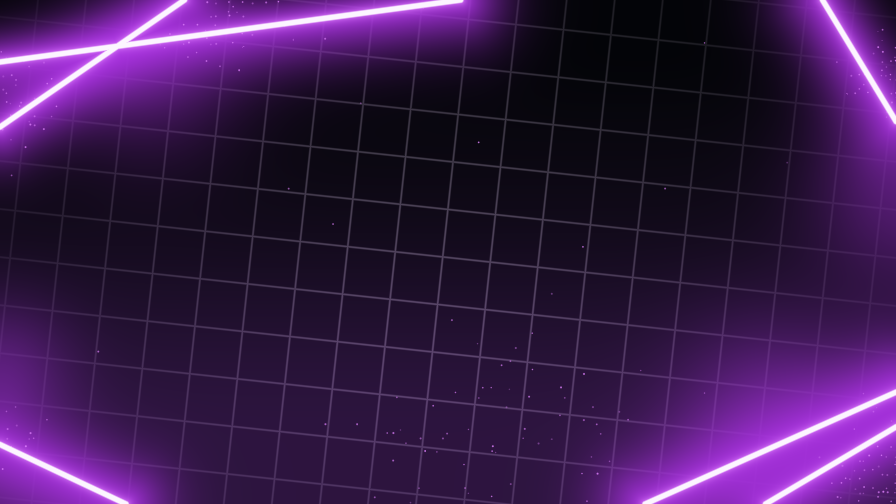
This background is drawn by a Shadertoy shader. Its source:

```glsl
// Neon violet beams in the corners over a tilted grid on a dark purple gradient.

// Layout is in canvas heights, x from 0 to ASPECT, y from 0 to 1
const float ASPECT = 16.0 / 9.0;

const vec3 NIGHT = vec3(0.012, 0.016, 0.030);
const vec3 DUSK = vec3(0.048, 0.032, 0.075);
const vec3 PLUM = vec3(0.175, 0.080, 0.245);
const vec3 NEON = vec3(0.66, 0.19, 0.88);
const vec3 HALO = vec3(0.87, 0.50, 0.99);
const vec3 CORE = vec3(0.99, 0.96, 1.00);
const vec3 GRID_TINT = vec3(0.24, 0.225, 0.25);

const vec2 GRID_AXIS = vec2(0.9942, -0.1076);
const vec2 GRID_ORIGIN = vec2(0.6310, 0.6767);
const float GRID_STEP = 0.0948;
const float GRID_HALF_WIDTH = 0.0016;
const float BEAM_HALF_WIDTH = 0.0055;
const float HALO_WIDTH = 0.007;
const float SPARK_CELL = 0.009;

// Beam end points, and glow reach toward the centre (x) and the border (y)
const int BEAMS = 6;
const vec4 BEAM[BEAMS] = vec4[](
    vec4(0.000, 0.877, 0.914, 1.000), vec4(0.000, 0.748, 0.366, 1.000),
    vec4(1.632, 1.000, 1.778, 0.759), vec4(0.000, 0.118, 0.250, 0.000),
    vec4(1.280, 0.000, 1.778, 0.222), vec4(1.519, 0.000, 1.778, 0.153));
const vec2 REACH[BEAMS] = vec2[](
    vec2(0.085, 0.055), vec2(0.070, 0.060), vec2(0.085, 0.065),
    vec2(0.080, 0.130), vec2(0.090, 0.110), vec2(0.080, 0.060));

// Soft haze and spark clusters: centre, radius, strength
const int HAZES = 4;
const vec4 HAZE[HAZES] = vec4[](
    vec4(0.00, 0.26, 0.14, 0.38), vec4(1.80, 0.62, 0.19, 0.42),
    vec4(1.52, 0.17, 0.19, 0.40), vec4(0.30, 0.86, 0.18, 0.35));
const int CLUSTERS = 6;
const vec4 CLUSTER[CLUSTERS] = vec4[](
    vec4(1.76, 0.86, 0.07, 0.35), vec4(1.76, 0.06, 0.08, 0.40),
    vec4(0.02, 0.82, 0.07, 0.22), vec4(0.44, 0.99, 0.10, 0.20),
    vec4(1.00, 0.02, 0.25, 0.06), vec4(0.02, 0.14, 0.06, 0.15));

vec3 hash32(vec2 p) {
    vec3 q = fract(p.xyx * vec3(0.1031, 0.1030, 0.0973));
    q += dot(q, q.yxz + 33.33);
    return fract((q.xxy + q.yzz) * q.zyx);
}

float cross2(vec2 a, vec2 b) { return a.x * b.y - a.y * b.x; }

float segmentDistance(vec2 p, vec2 a, vec2 b) {
    vec2 d = b - a;
    return length(p - a - d * clamp(dot(p - a, d) / dot(d, d), 0.0, 1.0));
}

float spot(vec2 p, vec4 s) {
    vec2 d = (p - s.xy) / s.z;
    return s.w * exp(-dot(d, d));
}

float gridMask(vec2 p, float px) {
    vec2 q = vec2(dot(p, GRID_AXIS), dot(p, vec2(-GRID_AXIS.y, GRID_AXIS.x)));
    vec2 d = abs(fract((q - GRID_ORIGIN) / GRID_STEP + 0.5) - 0.5) * GRID_STEP;
    vec2 fromCentre = (p - vec2(0.87, 0.50)) / vec2(0.78, 0.65);
    float line = 1.0 - smoothstep(0.0, GRID_HALF_WIDTH + px, min(d.x, d.y));
    return line * exp(-dot(fromCentre, fromCentre));
}

float sparks(vec2 p, float px) {
    float density = 0.0;
    for (int i = 0; i < CLUSTERS; i++) density += spot(p, CLUSTER[i]);
    vec2 cell = floor(p / SPARK_CELL);
    vec3 h = hash32(cell + 17.0);
    vec2 centre = (cell + 0.25 + 0.5 * h.xy) * SPARK_CELL;
    float size = mix(0.0006, 0.0014, h.x);
    float dot_ = 1.0 - smoothstep(size - 0.5 * px, size + px, length(p - centre));
    return dot_ * step(h.z, density) * mix(0.3, 0.9, h.y);
}

void mainImage(out vec4 fragColor, in vec2 fragCoord) {
    vec2 p = fragCoord / iResolution.xy * vec2(ASPECT, 1.0);
    float px = 1.0 / iResolution.y;
    vec2 middle = vec2(0.5 * ASPECT, 0.5);

    // Backdrop and grid
    vec3 color = mix(PLUM, DUSK, smoothstep(0.12, 0.70, p.y));
    color = mix(color, NIGHT, smoothstep(0.60, 0.92, p.y));
    color += GRID_TINT * gridMask(p, px);

    // Gather light from hazes and beams
    float dark = 1.0, halo = 0.0, core = 0.0;
    for (int i = 0; i < HAZES; i++) dark *= 1.0 - spot(p, HAZE[i]);
    for (int i = 0; i < BEAMS; i++) {
        vec2 a = BEAM[i].xy, b = BEAM[i].zw;
        float d = segmentDistance(p, a, b);
        float inward = cross2(b - a, p - a) * cross2(b - a, middle - a);
        float reach = inward > 0.0 ? REACH[i].x : REACH[i].y;
        dark *= 1.0 - 0.92 * exp(-pow(d / reach, 1.5));
        halo = max(halo, exp(-max(d - BEAM_HALF_WIDTH, 0.0) / HALO_WIDTH));
        core = max(core, 1.0 - smoothstep(BEAM_HALF_WIDTH - px, BEAM_HALF_WIDTH + px, d));
    }

    // Layer glow, sparks and beam cores
    color = mix(color, NEON, 1.0 - dark);
    color = mix(color, HALO, 0.65 * halo);
    color = mix(color, HALO, sparks(p, px));
    color = mix(color, CORE, core);
    fragColor = vec4(color, 1.0);
}
```
